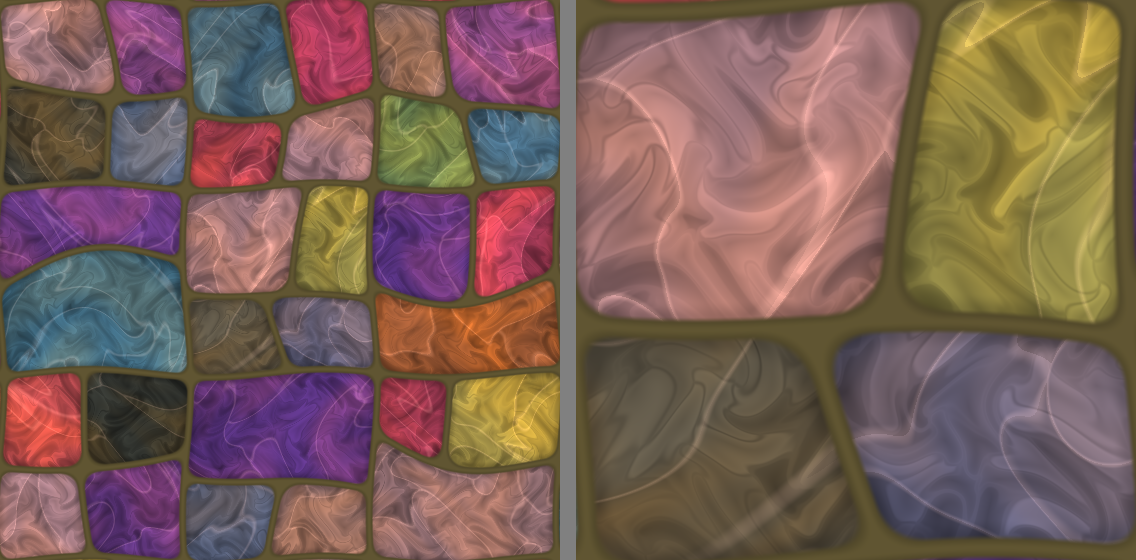
Left: the whole. Right: its middle third, enlarged.
Give the GLSL for this pattern, as a WebGL 1 fragment shader.

```glsl
precision highp float;
// Mosaic of marbled, many-coloured glass panes set in narrow olive leading.

uniform vec2 u_resolution;

const float BLOCKS = 3.0;           // blocks per canvas side, up to four panes each
const float LEAD_HALF_WIDTH = 0.018; // in block units
const float LEAD_SOFTNESS = 0.006;
const vec3 LEAD_COLOR = vec3(0.35, 0.31, 0.18);

float hash(vec2 p) {
  return fract(sin(dot(p, vec2(127.1, 311.7))) * 43758.5);
}

vec2 hash2(vec2 p) {
  return vec2(hash(p), hash(p + 57.3));
}

float smoothMin(float a, float b, float k) {
  float h = max(k - abs(a - b), 0.0) / k;
  return min(a, b) - 0.25 * k * h * h;
}

// Layered sines that fold the plane into swirls.
vec2 swirl(vec2 p, float freq) {
  float amp = 0.8 / freq;
  for (int i = 0; i < 4; i++) {
    p += amp * sin(freq * p.yx + vec2(1.7, 4.1) * float(i + 1));
    p = mat2(0.8, 0.6, -0.6, 0.8) * p;
    freq *= 1.7;
    amp *= 0.6;
  }
  return p;
}

// Cellular noise: nearest distance, gap to the second nearest, facet id.
vec3 cellular(vec2 p) {
  vec2 cell = floor(p);
  float nearest = 8.0, second = 8.0, id = 0.0;
  for (int y = -1; y <= 1; y++) {
    for (int x = -1; x <= 1; x++) {
      vec2 site = cell + vec2(float(x), float(y));
      float d = distance(p, site + hash2(site));
      if (d < nearest) {
        second = nearest;
        nearest = d;
        id = hash(site + 19.7);
      } else {
        second = min(second, d);
      }
    }
  }
  return vec3(nearest, second - nearest, id);
}

// Signed distance to a tilted, bowed seam running along q.x.
float seam(vec2 q, float seed) {
  float offset = 0.5 + 0.22 * (hash(vec2(seed, 1.0)) - 0.5);
  float tilt = 0.42 * (hash(vec2(seed, 2.0)) - 0.5);
  float bow = 0.22 * (hash(vec2(seed, 3.0)) - 0.5);
  float height = offset + tilt * (q.x - 0.5) + bow * (sin(3.14 * q.x) - 0.6);
  float slope = tilt + 3.14 * bow * cos(3.14 * q.x);
  return (q.y - height) / sqrt(1.0 + slope * slope);
}

// Family chosen by pick, shade inside the family by blend.
vec3 paneColor(float pick, float blend) {
  if (pick < 0.24) return mix(vec3(0.55, 0.41, 0.33), vec3(0.66, 0.47, 0.48), blend);
  if (pick < 0.44) return mix(vec3(0.82, 0.35, 0.27), vec3(0.68, 0.22, 0.34), blend);
  if (pick < 0.49) return mix(vec3(0.70, 0.37, 0.17), vec3(0.62, 0.37, 0.24), blend);
  if (pick < 0.66) return mix(vec3(0.26, 0.43, 0.48), vec3(0.42, 0.36, 0.44), blend);
  if (pick < 0.82) return mix(vec3(0.35, 0.19, 0.48), vec3(0.57, 0.29, 0.48), blend);
  if (pick < 0.93) return mix(vec3(0.66, 0.56, 0.24), vec3(0.38, 0.53, 0.34), blend);
  return mix(vec3(0.20, 0.20, 0.16), vec3(0.41, 0.34, 0.24), blend);
}

// Marbled glass: broad facets with pale veins over fine creased foil.
vec3 marble(vec3 base, vec2 p) {
  vec2 flow = swirl(p, 14.0);
  vec3 broad = cellular(flow * 7.0);
  vec3 fine = cellular(swirl(p + 0.3, 45.0) * 32.0);
  float drift = sin(flow.x * 19.0 + 2.0 * sin(flow.y * 13.0));
  float vein = 1.0 - smoothstep(0.0, 0.06, broad.y);
  float crease = 1.0 - smoothstep(0.0, 0.16, fine.y);
  float tone = 1.0 + 0.26 * (broad.z - 0.5) + 0.30 * (fine.x - 0.42);
  tone += 0.34 * (fine.z - 0.5) * smoothstep(0.0, 0.25, fine.y);
  tone += 0.07 * drift - 0.08 * crease;
  vec3 tint = base + drift * vec3(0.035, 0.005, -0.03);
  return tint * tone + vein * vec3(0.13, 0.10, 0.09);
}

void main() {
  vec2 p = gl_FragCoord.xy / u_resolution.y;

  // Slightly wavering grid of blocks.
  vec2 grid = p * BLOCKS + 0.022 * sin(p.yx * vec2(13.0, 15.0) + vec2(0.6, 2.3));
  vec2 block = floor(grid);
  vec2 local = fract(grid);

  // Each block splits into two rows, and most rows into two panes.
  float seed = 40.0 * hash(block + 3.1);
  float rowSeam = seam(local, seed);
  float upper = step(0.0, rowSeam);
  float rowSeed = seed + 5.0 + 7.0 * upper;
  float paneSeam = seam(local.yx, rowSeed);
  float split = step(0.14, hash(vec2(rowSeed, 8.0)));
  float right = step(0.0, paneSeam) * split;

  // Distance to the pane outline, with rounded corners.
  vec2 border = min(local, 1.0 - local);
  float inner = smoothMin(abs(rowSeam), mix(1.0, abs(paneSeam), split), 0.10);
  float edge = smoothMin(inner, smoothMin(border.x, border.y, 0.07), 0.07);

  // Golden-ratio steps spread the colour families evenly over the panes.
  float index = 4.0 * (block.x + BLOCKS * block.y) + 2.0 * upper + right;
  vec3 base = paneColor(fract(index * 0.618 + 0.1), hash(vec2(index, 4.7)));
  vec3 glass = marble(base, p + 3.0 * hash2(vec2(index, 9.2)));
  glass *= mix(0.82, 1.0, smoothstep(LEAD_HALF_WIDTH, 3.0 * LEAD_HALF_WIDTH, edge));

  // Leading, a touch lighter along its middle.
  vec3 lead = LEAD_COLOR * mix(1.08, 0.9, smoothstep(0.0, LEAD_HALF_WIDTH, edge));
  float cover = smoothstep(LEAD_HALF_WIDTH - LEAD_SOFTNESS, LEAD_HALF_WIDTH + LEAD_SOFTNESS, edge);
  gl_FragColor = vec4(mix(lead, glass, cover), 1.0);
}
```
